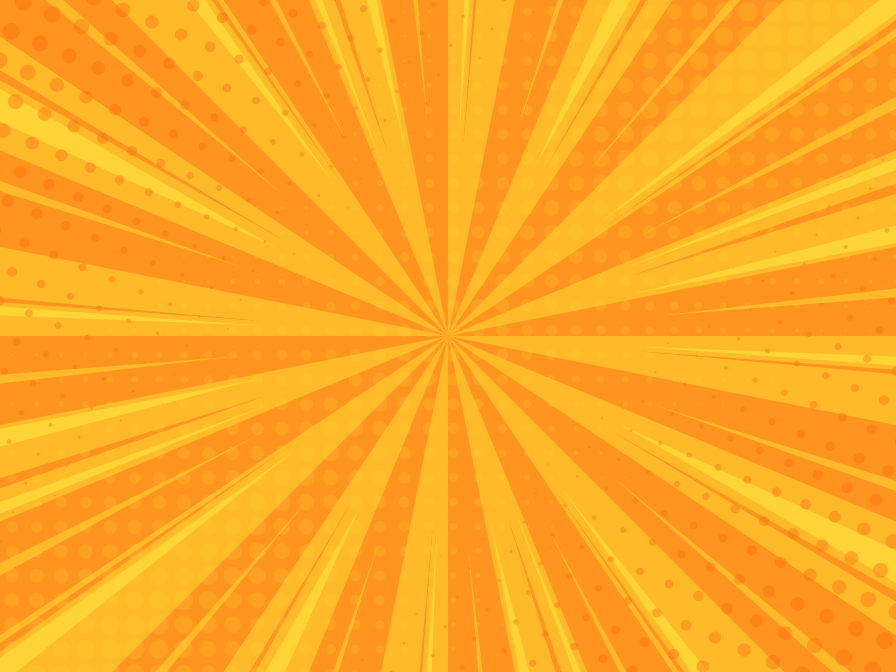
Give the GLSL for this background, as a Shadertoy shader.

```glsl
const vec3 ORANGE = vec3(1.0, 0.58, 0.12);
const vec3 YELLOW = vec3(1.0, 0.73, 0.16);
const vec3 LEMON  = vec3(1.0, 0.83, 0.21);
const vec3 EMBER  = vec3(1.0, 0.42, 0.05);

// Accent wedges of one quarter turn: angle and width in degrees
const vec2 LEMON_WEDGES[5] = vec2[5](
    vec2(3.2, 1.2), vec2(27.2, 3.2), vec2(53.2, 2.0), vec2(69.0, 1.3), vec2(77.2, 2.2));
const vec2 ORANGE_WEDGES[4] = vec2[4](
    vec2(4.6, 0.6), vec2(30.2, 0.9), vec2(55.2, 0.7), vec2(71.8, 1.2));

// Coverage of a shape from its signed distance, negative inside
float coverage(float dist, float pixel) {
    return 1.0 - smoothstep(-0.7 * pixel, 0.7 * pixel, dist);
}

// Alternating sectors, clockwise from the top
float sunburst(vec2 p, float pairs, float pixel) {
    float wave = sin(atan(p.x, p.y) * pairs);
    return coverage(-length(p) * wave / pairs, pixel);
}

// Wrap the plane into one quarter turn
vec2 foldQuarter(vec2 p) {
    float angle = mod(atan(p.x, p.y), radians(90.0));
    return length(p) * vec2(sin(angle), cos(angle));
}

// Thin wedge that opens outward from its tip
float sliver(vec2 p, vec2 wedge, float tip, float pixel) {
    float angle = radians(wedge.x);
    vec2 axis = vec2(sin(angle), cos(angle));
    float along = dot(p, axis) - tip;
    float side = abs(p.x * axis.y - p.y * axis.x);
    float dist = max(side - 0.85 * radians(wedge.y) * along, -along);
    return coverage(dist, pixel);
}

// Dots on a square lattice
float halftone(vec2 p, float spacing, float radius, float pixel) {
    vec2 cell = (fract(p / spacing) - 0.5) * spacing;
    return coverage(length(cell) - radius, pixel) * step(0.0, radius);
}

mat2 rotation(float angle) {
    float c = cos(angle), s = sin(angle);
    return mat2(c, s, -s, c);
}

void mainImage(out vec4 fragColor, in vec2 fragCoord) {
    float pixel = 1.0 / iResolution.y;
    vec2 p = (fragCoord - 0.5 * iResolution.xy) * pixel;
    vec2 quarter = foldQuarter(p);

    // Broad rays
    vec3 color = mix(ORANGE, YELLOW, sunburst(p, 16.0, pixel));

    // Fine wedges over the rays
    for (int i = 0; i < 4; i++) {
        vec2 yellowWedge = vec2(18.5 + 22.0 * float(i), 1.3);
        color = mix(color, YELLOW, sliver(quarter, yellowWedge, 0.33, pixel));
        color = mix(color, ORANGE, sliver(quarter, ORANGE_WEDGES[i], 0.29, pixel));
    }
    for (int i = 0; i < 5; i++) {
        color = mix(color, LEMON, sliver(quarter, LEMON_WEDGES[i], 0.29, pixel));
    }

    // Pale dots along the rising diagonal
    float rising = abs(p.x + p.y);
    float falling = abs(p.x - p.y);
    float paleRadius = min(0.0105 + 0.005 * rising - 0.02 * falling, 0.0155);
    color = mix(color, LEMON, 0.2 * halftone(p + 0.01, 0.0365, paleRadius, pixel));

    // Dark dots toward the other two corners
    float darkRadius = min(0.0139 - 0.0156 * (1.167 - falling), 0.0125);
    color = mix(color, EMBER, 0.4 * halftone(rotation(0.4) * p, 0.047, darkRadius, pixel));

    fragColor = vec4(color, 1.0);
}
```
